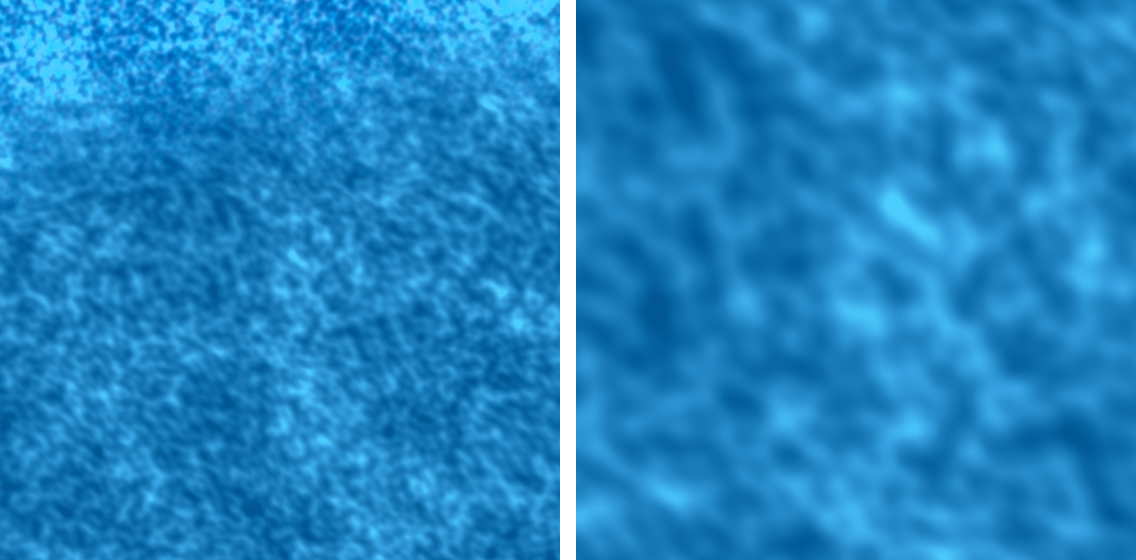
Left, the full canvas; right, a detail of the centre.
Reproduce this texture procedurally as a three.js fragment shader.

```glsl
varying vec2 vUv;

// Palette, dark to bright
const vec3 ABYSS = vec3(0.00, 0.34, 0.58);
const vec3 DEEP  = vec3(0.04, 0.42, 0.66);
const vec3 MID   = vec3(0.12, 0.51, 0.75);
const vec3 LIGHT = vec3(0.21, 0.63, 0.88);
const vec3 GLINT = vec3(0.30, 0.80, 0.99);
const vec3 TOP_TINT = vec3(-0.10, 0.03, 0.13);

// Feature sizes, in cells across the canvas
const float CLOUD_SCALE = 4.2;
const float GRAIN_SCALE = 33.0;
const float SPARKLE_SCALE = 44.0;

// Strengths and layout
const float BASE_TONE = 0.45;
const float CLOUD_GAIN = 0.36;
const float GRAIN_GAIN = 0.48;
const float SPARKLE_GAIN = 0.68;
const float TOP_LIFT = 0.22;
const float SPECKLE_GAIN = 0.22;
const float TOP_START = 0.64;
const float TOP_END = 1.02;
const float LEFT_LEAN = 0.16;
const vec2 STREAK_DIR = vec2(0.80, -0.60);
const float STREAK_STRETCH = 1.3;
const float WARP = 0.025;

vec2 hash22(vec2 p) {
  vec3 q = fract(p.xyx * vec3(0.1031, 0.1030, 0.0973));
  q += dot(q, q.yzx + 33.33);
  return fract((q.xx + q.yz) * q.zy);
}

float cornerSlope(vec2 cell, vec2 corner, vec2 f) {
  vec2 slope = normalize(hash22(cell + corner) - 0.4999);
  return dot(slope, f - corner);
}

float gradientNoise(vec2 p) {
  vec2 cell = floor(p);
  vec2 f = fract(p);
  vec2 w = f * f * f * (f * (f * 6.0 - 15.0) + 10.0);
  float low = mix(cornerSlope(cell, vec2(0.0, 0.0), f),
                  cornerSlope(cell, vec2(1.0, 0.0), f), w.x);
  float high = mix(cornerSlope(cell, vec2(0.0, 1.0), f),
                   cornerSlope(cell, vec2(1.0, 1.0), f), w.x);
  return mix(low, high, w.y);
}

// Layered noise, turned at each octave to hide the lattice
float layeredNoise(vec2 p, int octaves, float falloff) {
  const mat2 TURN = mat2(0.8, 0.6, -0.6, 0.8);
  float sum = 0.0;
  float gain = 1.0;
  for (int i = 0; i < 4; i++) {
    if (i >= octaves) break;
    sum += gain * gradientNoise(p);
    p = TURN * p * 1.9 + 17.3;
    gain *= falloff;
  }
  return sum;
}

// Compress along the streak direction so features grow longer that way
vec2 streakSpace(vec2 p) {
  vec2 across = vec2(-STREAK_DIR.y, STREAK_DIR.x);
  return vec2(dot(p, STREAK_DIR) / STREAK_STRETCH, dot(p, across));
}

vec3 waterColor(float tone) {
  float t = clamp(tone, 0.0, 1.0) * 4.0;
  vec3 color = mix(ABYSS, DEEP, clamp(t, 0.0, 1.0));
  color = mix(color, MID, clamp(t - 1.0, 0.0, 1.0));
  color = mix(color, LIGHT, clamp(t - 2.0, 0.0, 1.0));
  return mix(color, GLINT, clamp(t - 3.0, 0.0, 1.0));
}

void main() {
  // Gentle warp bends the streaks
  vec2 bend = vec2(gradientNoise(vUv * 4.0 + 41.0),
                   gradientNoise(vUv * 4.0 + 83.0));
  vec2 p = vUv + WARP * bend;
  vec2 streak = streakSpace(p) + 5.0;

  // Broad mottling, then streaked grain
  float clouds = layeredNoise(streak * CLOUD_SCALE, 4, 0.80);
  float grain = layeredNoise(streak * GRAIN_SCALE, 2, 0.85);

  // Finer, brighter sparkle near the top, strongest at the left
  float height = vUv.y + LEFT_LEAN * (0.5 - vUv.x) + 0.12 * bend.x;
  float top = smoothstep(TOP_START, TOP_END, height);
  float sparkle = layeredNoise(vUv * SPARKLE_SCALE + 29.0, 2, 0.9);
  float speckle = gradientNoise(vUv * SPARKLE_SCALE * 1.4 + 131.0);

  float detail = mix(GRAIN_GAIN * grain, SPARKLE_GAIN * sparkle, top);
  float tone = BASE_TONE + CLOUD_GAIN * clouds + detail + TOP_LIFT * top;

  // Tint the top most where it is dark, so glints stay pale
  float tint = top * (1.0 - 0.7 * clamp(tone, 0.0, 1.0));
  vec3 color = waterColor(tone) + TOP_TINT * tint;
  color.r += SPECKLE_GAIN * top * speckle;
  gl_FragColor = vec4(clamp(color, 0.0, 1.0), 1.0);
}
```
